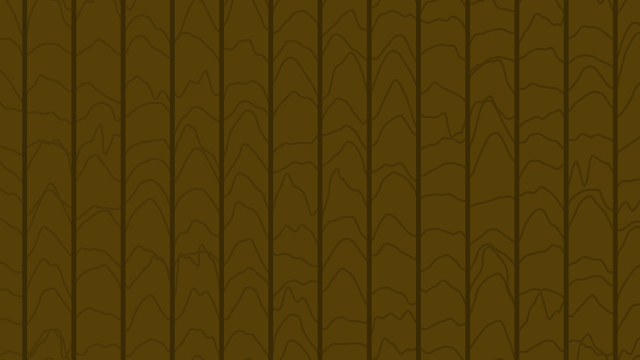
This texture is drawn by a WebGL 1 fragment shader. Its source:

```glsl
precision highp float;
uniform vec2 u_resolution;

#define PLANKS 13.0
#define GRAIN_ROWS 12.5
#define SEAM_WIDTH 0.0135
#define GRAIN_WIDTH 0.0056
#define ARCH_MIN 0.012
#define ARCH_MAX 0.17
#define TILT 0.045
#define WOBBLE 0.016
#define BEND 0.16
#define WOOD_COLOR vec3(0.34, 0.25, 0.03)
#define GRAIN_COLOR vec3(0.275, 0.2, 0.02)
#define SEAM_COLOR vec3(0.23, 0.17, 0.02)

float hash(vec2 p) {
  return fract(sin(dot(p, vec2(127.1, 311.7))) * 43758.5453);
}

// Smooth noise along x, with an independent track for each seed
float noise(float x, float seed) {
  float i = floor(x);
  float f = fract(x);
  f = f * f * (3.0 - 2.0 * f);
  return mix(hash(vec2(i, seed)), hash(vec2(i + 1.0, seed)), f);
}

// Height of p above one arched grain line; p.x runs 0..1 over the plank
float aboveGrain(vec2 p, float plank, float row) {
  vec2 id = vec2(plank, row);
  float edgeFade = 4.0 * p.x * (1.0 - p.x);
  float u = p.x + BEND * edgeFade * (noise(p.y * 16.0, plank + 31.0) - 0.5);

  // Off-centre peak, rounded or bell shaped
  float peak = mix(0.35, 0.65, hash(id + 3.7));
  float t = clamp((u - peak) / (u < peak ? peak : 1.0 - peak), -1.0, 1.0);
  float arch = mix(1.0 - t * t, 0.5 + 0.5 * cos(3.14159 * t), hash(id + 9.1));

  // Neighbouring lines share part of their arch height
  float rise = 0.6 * noise(row * 0.45, plank + 57.0) + 0.4 * hash(id + 5.3);
  float size = mix(ARCH_MIN, ARCH_MAX, rise * rise);
  float tilt = TILT * (hash(id + 7.9) - 0.5) * (2.0 * u - 1.0);

  // A few lines are strongly jagged
  float jag = WOBBLE * (0.5 + 3.0 * pow(hash(id + 2.3), 6.0));
  float wobble = jag * (noise(u * 6.0, plank * 17.0 + row) - 0.5) * 2.0;

  float base = (row + 0.6 * hash(id)) / GRAIN_ROWS;
  return p.y - base - size * arch - tilt - wobble;
}

// Antialiased coverage of a line, given the distance to its centre
float stroke(float dist, float width, float pixel) {
  return 1.0 - smoothstep(-0.75 * pixel, 0.75 * pixel, abs(dist) - 0.5 * width);
}

void main() {
  vec2 p = gl_FragCoord.xy / u_resolution.y;
  float pixel = 1.0 / u_resolution.y;
  float across = gl_FragCoord.x / u_resolution.x;
  float pitch = u_resolution.x / u_resolution.y / PLANKS;

  // Vertical planks, half a plank at either side
  float x = across * PLANKS + 0.5;
  float plank = floor(x);
  vec2 q = vec2(fract(x), p.y);

  // Grain lines whose arches can reach this height
  float grain = 0.0;
  float firstRow = floor(p.y * GRAIN_ROWS);
  const float STEP = 0.002;
  for (int i = -4; i <= 1; i++) {
    float row = firstRow + float(i);
    float d = aboveGrain(q, plank, row);
    float dx = aboveGrain(q + vec2(STEP / pitch, 0.0), plank, row) - d;
    float dy = aboveGrain(q + vec2(0.0, STEP), plank, row) - d;
    float slope = max(length(vec2(dx, dy)) / STEP, 0.6);
    grain = max(grain, stroke(d / slope, GRAIN_WIDTH, pixel));
  }

  // Grain deepens slightly towards the right
  vec3 color = mix(WOOD_COLOR, GRAIN_COLOR, grain * mix(0.7, 1.1, across));

  // Dark seams between planks
  float seam = min(q.x, 1.0 - q.x) * pitch;
  color = mix(color, SEAM_COLOR, stroke(seam, SEAM_WIDTH, pixel));

  gl_FragColor = vec4(color, 1.0);
}
```
